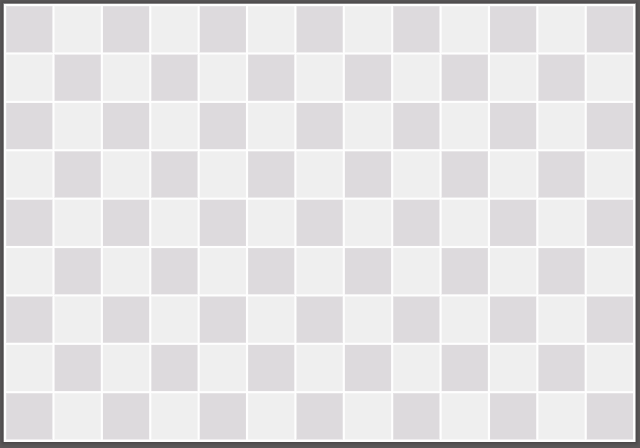
Reproduce this pattern procedurally as a WebGL 2 fragment shader.

```glsl
#version 300 es
precision highp float;
// Checkerboard of pale grey tiles with white joints, set in a dark shadowed frame.

uniform vec2 u_resolution;
out vec4 outColor;

// Lengths are fractions of the canvas height.
const vec2 TILE_COUNT = vec2(13.0, 9.0);
const float PITCH = 0.108;
const vec2 GRID_ORIGIN = vec2(0.0114, 0.0166);
const float HALF_JOINT = 0.0024;
const float RIM = 0.0032;
const float SHADOW_REACH = 0.006;

const vec3 TILE_DARK = vec3(0.867, 0.855, 0.867);
const vec3 TILE_LIGHT = vec3(0.937);
const vec3 JOINT = vec3(0.996);
const vec3 FRAME = vec3(0.365, 0.355, 0.358);

// Signed distance to an axis-aligned box centred at the origin.
float boxDistance(vec2 p, vec2 halfSize) {
    vec2 d = abs(p) - halfSize;
    return length(max(d, 0.0)) + min(max(d.x, d.y), 0.0);
}

// Antialiased coverage of the inside of a distance field.
float coverage(float dist, float pixel) {
    return clamp(0.5 - dist / pixel, 0.0, 1.0);
}

// Alternating tiles separated by joints.
vec3 checkerTiles(vec2 p, float pitch, float halfJoint, float pixel) {
    vec2 cell = floor(p / pitch);
    vec2 local = p - (cell + 0.5) * pitch;
    float parity = mod(cell.x + cell.y, 2.0);
    vec3 tile = mix(TILE_DARK, TILE_LIGHT, parity);
    float dist = boxDistance(local, vec2(0.5 * pitch - halfJoint));
    return mix(JOINT, tile, coverage(dist, pixel));
}

// Frame that darkens towards the panel.
vec3 shadowedFrame(float dist, float reach) {
    return FRAME * (1.0 - 0.24 * exp(-max(dist, 0.0) / reach));
}

void main() {
    float pixel = 1.0 / u_resolution.y;
    vec2 p = gl_FragCoord.xy * pixel - GRID_ORIGIN;

    // Panel bounds, including the white rim around the grid.
    vec2 halfGrid = 0.5 * TILE_COUNT * PITCH;
    float panelDist = boxDistance(p - halfGrid, halfGrid + RIM);
    float gridDist = boxDistance(p - halfGrid, halfGrid);

    // Frame, rim and tiles, from back to front.
    vec3 color = shadowedFrame(panelDist, SHADOW_REACH);
    color = mix(color, JOINT, coverage(panelDist, pixel));
    vec3 tiles = checkerTiles(p, PITCH, HALF_JOINT, pixel);
    color = mix(color, tiles, coverage(gridDist, pixel));

    outColor = vec4(color, 1.0);
}
```
